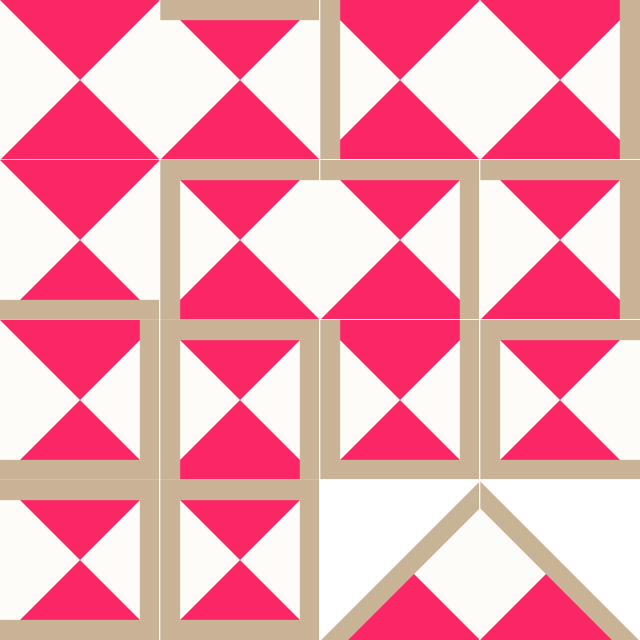
A Shadertoy shader for this pattern:

```glsl
const float GRID = 4.0;
const float BAND = 0.126;
const vec3 CREAM = vec3(0.995, 0.99, 0.972);
const vec3 RED = vec3(0.98, 0.15, 0.395);
const vec3 TAN = vec3(0.785, 0.702, 0.594);
const vec3 PINK = vec3(0.95, 0.66, 0.74);
const vec3 PAPER = vec3(1.0);

// Coverage of a signed distance (negative inside) for a given pixel size
float cover(float dist, float px) {
    return clamp(0.5 - dist / px, 0.0, 1.0);
}

// Side bits: 1 left, 2 right, 4 top, 8 bottom; one hex digit per column
int sideMask(ivec2 cell) {
    ivec4 rows = ivec4(0x2140, 0x6658, 0xdb7a, 0x00fe);
    return (rows[cell.y] >> (4 * cell.x)) & 15;
}

// Distance to the union of the bands along the chosen sides
float bandDistance(vec2 f, int mask, float width) {
    vec4 edge = vec4(f.x, 1.0 - f.x, f.y, 1.0 - f.y);
    float dist = 1.0;
    for (int i = 0; i < 4; i++) {
        if (((mask >> i) & 1) == 1) dist = min(dist, edge[i] - width);
    }
    return dist;
}

// Two red triangles meeting at the tile centre
vec3 hourglass(vec2 f, float px) {
    vec2 p = abs(f - 0.5);
    return mix(CREAM, RED, cover((p.x - p.y) * 0.7071, px));
}

vec3 framedTile(vec2 f, int mask, float px) {
    return mix(hourglass(f, px), TAN, cover(bandDistance(f, mask, BAND), px));
}

// Half of the gable: a sloped band with paper above it
vec3 gableTile(vec2 f, bool mirrored, float px) {
    float x = mirrored ? 1.0 - f.x : f.x;
    float depth = (x + f.y - 1.008) * 0.7071;
    vec3 color = mix(hourglass(f, px), TAN, cover(depth - 0.119, px));
    return mix(color, PAPER, cover(depth, px));
}

// Fine gaps along the interior grid lines
vec3 addSeams(vec3 color, vec2 pos, float px) {
    vec2 line = clamp(floor(pos + 0.5), 1.0, GRID - 1.0);
    vec2 dist = abs(pos - line + vec2(0.002, 0.003));
    vec3 rowTint = mix(PINK, CREAM, step(2.0, pos.x));
    rowTint = mix(rowTint, CREAM, 0.4 * (1.0 - step(1.5, pos.y)));
    color = mix(color, rowTint, cover(dist.y - 0.003, px));
    return mix(color, CREAM, cover(dist.x - 0.004, px));
}

void mainImage(out vec4 fragColor, in vec2 fragCoord) {
    vec2 uv = fragCoord / iResolution.xy;
    vec2 pos = vec2(uv.x, 1.0 - uv.y) * GRID;
    float px = GRID / min(iResolution.x, iResolution.y);

    ivec2 cell = clamp(ivec2(floor(pos)), ivec2(0), ivec2(3));
    vec2 f = pos - vec2(cell);

    // The last two cells of the bottom row form the gable
    bool gable = cell.y == 3 && cell.x >= 2;
    vec3 color = gable ? gableTile(f, cell.x == 3, px)
                       : framedTile(f, sideMask(cell), px);
    fragColor = vec4(addSeams(color, pos, px), 1.0);
}
```
